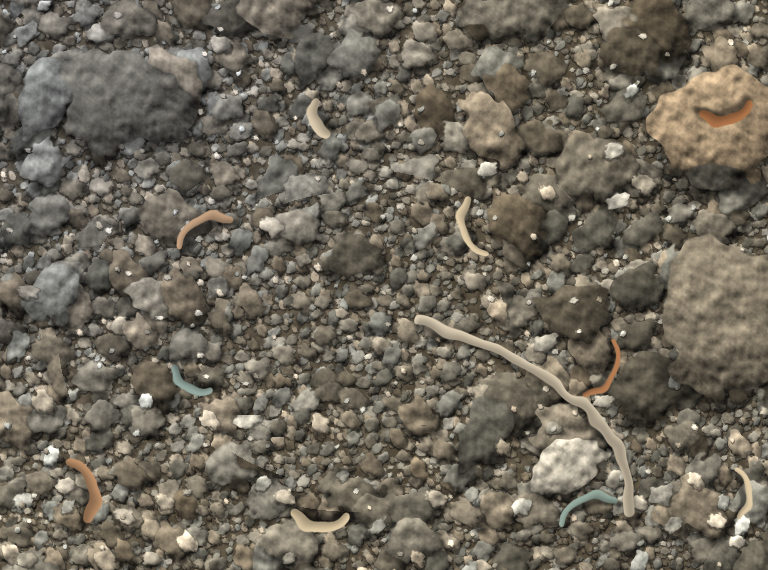
This texture is drawn by a Shadertoy shader. Its source:

```glsl
const vec3 DARK_SOIL = vec3(0.20, 0.18, 0.14);
const vec3 PALE_DUST = vec3(0.87, 0.85, 0.80);
const vec3 SUN = vec3(-0.35, 0.74, 0.57);

float hash(vec2 p) {
    vec3 v = fract(p.xyx * 0.1031);
    v += dot(v, v.yzx + 33.33);
    return fract((v.x + v.y) * v.z);
}

float noise(vec2 p) {
    vec2 i = floor(p), f = fract(p);
    f *= f * (3.0 - 2.0 * f);
    return mix(mix(hash(i), hash(i + vec2(1, 0)), f.x),
               mix(hash(i + vec2(0, 1)), hash(i + vec2(1, 1)), f.x), f.y);
}

float fbm(vec2 p) {
    float sum = 0.0, amp = 0.5;
    for (int i = 0; i < 4; i++) {
        sum += amp * noise(p);
        p = mat2(1.6, 1.2, -1.2, 1.6) * p + 7.3;
        amp *= 0.5;
    }
    return sum;
}

vec2 rotate(vec2 p, float a) {
    return vec2(cos(a) * p.x - sin(a) * p.y, sin(a) * p.x + cos(a) * p.y);
}

vec3 soil(float tone, float warmth) {
    return mix(DARK_SOIL, PALE_DUST, tone) * (1.0 + warmth * vec3(1.0, 0.0, -1.0));
}

// One lumpy stone with a soft shadow below it
vec3 paintClod(vec3 ground, vec2 offset, float radius, float seed, vec3 tint, float relief) {
    vec2 local = offset / radius;
    if (dot(local, local) > 4.0) return ground;
    float turn = (seed - 0.5) * 2.4;
    vec2 squash = vec2(0.9, 1.2);
    vec2 q = rotate(local, turn) * squash;
    float wobble = 0.6 * (noise(q * 1.7 + seed * 91.0) - 0.5)
                 + 0.24 * (noise(q * 4.5 + seed * 47.0) - 0.5);
    float d = length(q) + wobble;
    float shade = length(rotate(local + vec2(-0.08, 0.18), turn) * squash) + wobble;
    ground *= 1.0 - 0.5 * smoothstep(1.3, 0.8, shade);

    float dome = sqrt(max(0.0, 1.0 - d * d));
    vec3 normal = normalize(vec3(local * max(d, 0.0), dome + 0.25));
    float light = max(dot(normal, SUN), -0.2);
    vec3 body = tint * (0.64 + 0.6 * light + relief);
    float soft = 0.0025 / radius;
    return mix(ground, body, smoothstep(1.0 + soft, 1.0 - soft, d));
}

// A jittered grid of clods; later rows overlap earlier ones
vec3 paintLayer(vec3 col, vec2 p, float scale, float density, float paleness, float relief) {
    vec2 home = floor(p * scale);
    for (int j = 1; j >= -1; j--)
    for (int i = -1; i <= 1; i++) {
        vec2 cell = home + vec2(i, j);
        vec2 key = cell + scale * 3.7;
        if (hash(key + 5.1) > density) continue;
        vec2 jitter = vec2(hash(key + 11.3), hash(key + 23.7)) - 0.5;
        vec2 center = (cell + 0.5 + 0.7 * jitter) / scale;
        float radius = mix(0.32, 0.6, hash(key + 37.9)) / scale;
        float seed = hash(key + 53.1);
        float tone = 0.23 + 0.36 * hash(key + 71.9) + paleness;
        vec3 tint = soil(tone, 0.09 * (seed - 0.5));
        col = paintClod(col, p - center, radius, seed, tint, relief);
    }
    return col;
}

float curveDistance(vec2 p, vec2 a, vec2 b, vec2 c) {
    float best = 9.0;
    vec2 from = a;
    for (int i = 1; i <= 10; i++) {
        float t = float(i) / 10.0;
        vec2 to = mix(mix(a, b, t), mix(b, c, t), t);
        vec2 along = to - from, rel = p - from;
        float h = clamp(dot(rel, along) / dot(along, along), 0.0, 1.0);
        best = min(best, length(rel - along * h));
        from = to;
    }
    return best;
}

vec3 paintStrand(vec3 col, vec2 p, vec2 a, vec2 b, vec2 c, float width, vec3 tint) {
    p += 0.012 * (vec2(noise(p * 32.0), noise(p * 32.0 + 40.0)) - 0.5);
    float d = curveDistance(p, a, b, c);
    float below = curveDistance(p + vec2(-0.003, 0.009), a, b, c);
    col *= 1.0 - 0.45 * smoothstep(width * 1.8, width * 0.4, below);
    float light = 0.78 + 0.3 * smoothstep(0.0, 2.0 * width, below);
    return mix(col, tint * light, smoothstep(width + 0.0015, width - 0.0015, d));
}

// Dry leaf shreds and roots, one per chosen cell
vec3 paintDebris(vec3 col, vec2 p, float scale) {
    vec2 cell = floor(p * scale);
    if (hash(cell + 3.3) > 0.42) return col;
    vec2 q = p - (cell + 0.4 + 0.2 * hash(cell + 8.8)) / scale;
    q = rotate(q, 6.28 * hash(cell + 17.0));
    float reach = mix(0.1, 0.26, hash(cell + 29.0)) / scale;
    float kind = hash(cell + 41.0);
    vec3 tint = mix(vec3(0.62, 0.42, 0.28), vec3(0.80, 0.74, 0.63), smoothstep(0.1, 0.5, kind));
    tint = mix(tint, vec3(0.53, 0.61, 0.59), step(0.8, kind));
    float width = mix(0.003, 0.009, hash(cell + 59.0));
    return paintStrand(col, q, vec2(-reach, 0), vec2(0, reach), vec2(reach, 0), width, tint);
}

void mainImage(out vec4 fragColor, in vec2 fragCoord) {
    vec2 p = fragCoord / iResolution.y;
    float relief = 1.1 * (fbm(p * 48.0) - fbm(p * 48.0 + vec2(-0.2, 0.5)))
                 + 0.3 * (fbm(p * 22.0) - 0.47);
    float outer = smoothstep(0.1, 0.45, length((p - vec2(0.62, 0.42)) * vec2(0.8, 1.0)));
    float low = smoothstep(0.4, 0.05, p.y);

    // Crumbs first, then ever larger clods
    vec3 col = soil(0.06 + 0.3 * fbm(p * 70.0), 0.03);
    col = paintLayer(col, p, 75.0, 0.9, 0.06, relief);
    col = paintLayer(col, p, 44.0, 0.75, 0.05, relief);
    col = paintLayer(col, p, 25.0, 0.5, 0.03, relief);
    col = paintLayer(col, p, 14.0, 0.18 + 0.3 * outer, 0.0, relief);
    col = paintLayer(col, p, 7.5, 0.32 * outer, -0.03, relief);

    // Pale lumps gather near the bottom
    col = paintLayer(col, p, 29.0, 0.02 + 0.15 * low, 0.38, relief);
    col = paintLayer(col, p, 90.0, 0.015, 0.45, relief);

    // Dominant stones
    col = paintClod(col, p - vec2(0.22, 0.82), 0.1, 0.62, soil(0.34, -0.02), relief);
    col = paintClod(col, p - vec2(1.26, 0.78), 0.105, 0.41, soil(0.55, 0.09), relief);
    col = paintClod(col, p - vec2(1.29, 0.44), 0.145, 0.57, soil(0.42, 0.02), relief);
    col = paintClod(col, p - vec2(0.99, 0.18), 0.06, 0.23, soil(0.86, 0.0), relief);

    // Plant scraps and the long twig
    col = paintDebris(col, p, 4.3);
    col = paintStrand(col, p, vec2(0.73, 0.44), vec2(1.12, 0.31), vec2(1.105, 0.105),
                      0.0085, vec3(0.80, 0.76, 0.69));

    // Cooler light at the upper left, warm earth elsewhere
    float cool = smoothstep(0.9, 0.1, length(p - vec2(0.1, 0.9)));
    col *= mix(vec3(1.02, 1.0, 0.96), vec3(0.99, 1.0, 1.04), cool);
    fragColor = vec4(clamp(col, 0.0, 1.0), 1.0);
}
```
